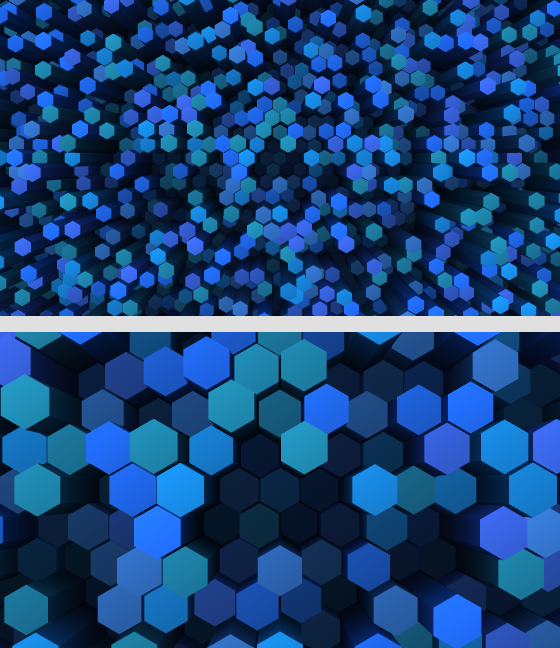
Top: the whole. Bottom: its middle third, enlarged.
Reproduce this background procedurally as a Shadertoy shader.

```glsl
// A field of hexagonal columns of random height, seen from straight above in
// perspective. Each ray walks outward from cell to cell of a hexagonal grid and
// is cut exactly against the column in that cell, so tops and sides line up.

const float CELL_WIDTH = 0.0485;  // spacing of columns, in canvas heights
const float FILL = 0.95;          // column width as a share of its cell
const float NEAREST_TOP = 0.89;   // depth of the tallest column
const float LOWEST_TOP = 1.21;    // depth of the shortest column
const float FLOOR_DEPTH = 1.45;
const int MAX_CELLS = 24;
const int SAMPLES = 3;            // antialiasing grid per side
const float ROOT3 = 1.7320508;
const vec3 SHADOW = vec3(0.004, 0.016, 0.04);
const vec3 DIM_TINT = vec3(0.16, 0.47, 0.80);

float hash(vec2 p, float seed) {
    vec3 q = fract(vec3(p.xyx) * 0.1031 + seed * 0.173);
    q += dot(q, q.yzx + 33.33);
    return fract((q.x + q.y) * q.z);
}

vec2 gradientAt(vec2 p) {
    float angle = 6.2831853 * hash(p, 7.0);
    return vec2(cos(angle), sin(angle));
}

float gradientNoise(vec2 p) {
    vec2 i = floor(p), f = fract(p), u = f * f * (3.0 - 2.0 * f);
    vec2 e = vec2(1.0, 0.0);
    float low = mix(dot(gradientAt(i), f),
                    dot(gradientAt(i + e), f - e), u.x);
    float high = mix(dot(gradientAt(i + e.yx), f - e.yx),
                     dot(gradientAt(i + 1.0), f - 1.0), u.x);
    return mix(low, high, u.y);
}

// Centre of the hexagonal cell that holds p
vec2 nearestCell(vec2 p, float width) {
    vec2 size = width * vec2(1.0, ROOT3);
    vec2 a = floor(p / size + 0.5) * size;
    vec2 b = (floor(p / size) + 0.5) * size;
    return dot(p - a, p - a) < dot(p - b, p - b) ? a : b;
}

// Random height with a faint swell
float topDepth(vec2 id) {
    float level = hash(id, 1.0) + 0.08 * gradientNoise(id * 0.17);
    return mix(NEAREST_TOP, LOWEST_TOP, clamp(level, 0.0, 1.0));
}

vec3 columnColor(vec2 id) {
    float pick = hash(id, 2.0);
    vec3 color = vec3(0.13, 0.42, 0.96);                   // bright blue
    if (pick > 0.22) color = vec3(0.22, 0.38, 0.86);       // royal blue
    if (pick > 0.42) color = vec3(0.20, 0.44, 0.76);       // steel blue
    if (pick > 0.60) color = vec3(0.09, 0.53, 0.86);       // azure
    if (pick > 0.78) color = vec3(0.12, 0.53, 0.66);       // teal
    return color * mix(0.88, 1.08, hash(id, 3.0));
}

// Flat top: lower columns sink into shadow
vec3 shadeTop(vec3 color, float depth, vec2 local) {
    float sink = smoothstep(0.93, 1.19, depth);
    float light = mix(1.0, 0.12, sink);
    light *= 1.0 + 0.07 * dot(local, vec2(-0.6, 0.8));
    return SHADOW + mix(color, DIM_TINT, 0.45 * sink) * light;
}

// Side wall: darkens away from its top and toward the floor
vec3 shadeSide(vec3 color, float depth, float top, vec2 normal) {
    float facet = 0.75 + 0.25 * dot(normal, vec2(-0.35, 0.94));
    float fade = exp(-6.0 * (depth - top));
    fade *= 1.0 - smoothstep(0.94, 1.34, depth);
    return SHADOW + color * vec3(0.22, 0.34, 0.42) * facet * fade;
}

vec3 traceColumns(vec2 ray) {
    float radius = 0.5 * CELL_WIDTH;
    vec2 cell = nearestCell(ray * NEAREST_TOP, CELL_WIDTH);
    for (int i = 0; i < MAX_CELLS; i++) {
        float enter = 0.0, leave = 1e5, cellExit = 1e5;
        vec2 wall = vec2(0.0), nextStep = vec2(0.0);
        // Cut the ray against the three pairs of parallel walls
        for (int k = 0; k < 3; k++) {
            float angle = float(k) * 1.0471976;
            vec2 normal = vec2(cos(angle), sin(angle));
            if (dot(ray, normal) < 0.0) normal = -normal;
            float speed = max(dot(ray, normal), 1e-5);
            float offset = dot(cell, normal);
            float hit = (offset - radius * FILL) / speed;
            if (hit > enter) { enter = hit; wall = -normal; }
            leave = min(leave, (offset + radius * FILL) / speed);
            float border = (offset + radius) / speed;
            if (border < cellExit) { cellExit = border; nextStep = normal; }
        }
        vec2 id = floor(cell / (radius * vec2(1.0, ROOT3)) + 0.5) + 200.0;
        float top = topDepth(id);
        if (enter < leave && top < leave) {
            vec3 color = columnColor(id);
            if (enter < top) return shadeTop(color, top, (ray * top - cell) / radius);
            return shadeSide(color, enter, top, wall);
        }
        if (cellExit > FLOOR_DEPTH) break;
        cell += nextStep * CELL_WIDTH;
    }
    return SHADOW;
}

void mainImage(out vec4 fragColor, in vec2 fragCoord) {
    vec3 sum = vec3(0.0);
    for (int y = 0; y < SAMPLES; y++)
        for (int x = 0; x < SAMPLES; x++) {
            vec2 jitter = (vec2(x, y) + 0.5) / float(SAMPLES) - 0.5;
            vec2 ray = (fragCoord + jitter - 0.5 * iResolution.xy) / iResolution.y;
            sum += traceColumns(ray + 1e-4);
        }
    fragColor = vec4(sum / float(SAMPLES * SAMPLES), 1.0);
}
```
